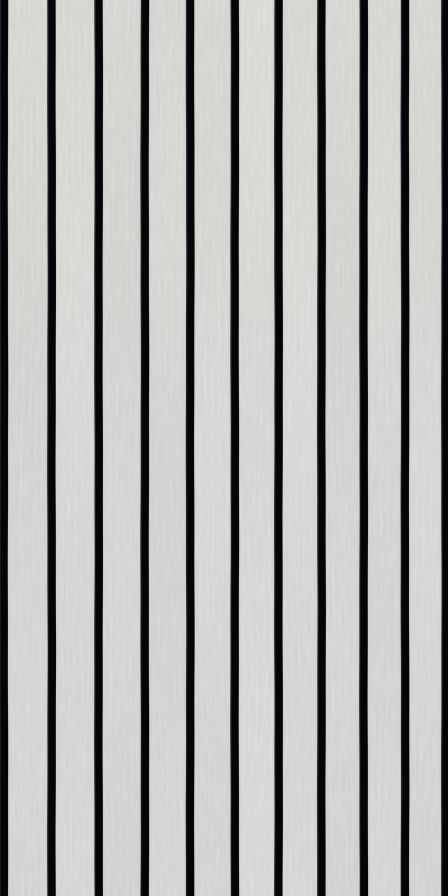
A Shadertoy shader for this texture:

```glsl
// Lengths are fractions of the canvas width
const float FIRST_GROOVE = 0.0085;
const float PITCH = 0.1076;          // spacing at the left side
const float PITCH_SHRINK = 0.0009;   // spacing lost toward the right
const float GROOVE_HALF = 0.0093;
const float FACE_WIDTH = 0.0030;     // dim side wall inside a groove
const float EDGE_SOFT = 0.0015;
const float EDGE_WOBBLE = 0.0004;
const float GRAIN_STRENGTH = 0.050;
const float SLAT_VARIATION = 0.018;
const vec2 GRAIN_SCALE = vec2(190.0, 11.0);
const vec3 PAINT_TOP = vec3(0.850, 0.845, 0.830);
const vec3 PAINT_BOTTOM = vec3(0.835, 0.838, 0.840);
const vec3 GROOVE_BLACK = vec3(0.018, 0.018, 0.028);
const vec3 GROOVE_FACE = vec3(0.150, 0.140, 0.165);

vec2 hash2(vec2 p) {
    vec3 q = fract(p.xyx * vec3(0.1031, 0.1030, 0.0973));
    q += dot(q, q.yzx + 33.33);
    return fract((q.xx + q.yz) * q.zy);
}

// Distance to the nearest scattered point
float cellular(vec2 p) {
    vec2 cell = floor(p);
    float nearest = 2.0;
    for (int j = -1; j <= 1; j++) {
        for (int i = -1; i <= 1; i++) {
            vec2 neighbour = cell + vec2(i, j);
            nearest = min(nearest, length(neighbour + hash2(neighbour) - p));
        }
    }
    return nearest;
}

// Fine vertical fibres, about -0.5 to 0.5
float woodGrain(vec2 p, float slat) {
    p += vec2(0.0012 * sin(p.y * 9.0 + slat * 2.3), slat * 3.7);
    float fibres = cellular(p * GRAIN_SCALE) - 0.5;
    float pores = cellular(p * GRAIN_SCALE * vec2(0.55, 2.6) + 41.0) - 0.5;
    float bands = sin(p.x * 410.0 + 2.0 * sin(p.y * 3.0 + slat));
    return 0.55 * fibres + 0.30 * pores + 0.08 * bands;
}

float grooveCentre(float n) {
    return FIRST_GROOVE + PITCH * n - PITCH_SHRINK * n * n;
}

// Inverse of grooveCentre: whole numbers fall on grooves
float grooveIndex(float x) {
    float root = sqrt(PITCH * PITCH - 4.0 * PITCH_SHRINK * (x - FIRST_GROOVE));
    return (PITCH - root) / (2.0 * PITCH_SHRINK);
}

void mainImage(out vec4 fragColor, in vec2 fragCoord) {
    vec2 p = fragCoord / iResolution.x;
    float height = fragCoord.y / iResolution.y;
    float soft = max(EDGE_SOFT, 0.6 / iResolution.x);

    // Nearest groove and the slat between grooves
    float index = grooveIndex(p.x);
    float groove = floor(index + 0.5);
    float slat = floor(index);
    float wobble = sin(p.y * 7.0 + groove * 4.1) + 0.5 * sin(p.y * 23.0 + groove * 1.7);
    float offset = p.x - grooveCentre(groove) - EDGE_WOBBLE * wobble;

    // Painted slats
    vec3 color = mix(PAINT_BOTTOM, PAINT_TOP, smoothstep(0.1, 1.0, height));
    color += SLAT_VARIATION * (hash2(vec2(slat, 7.0)).x - 0.5);
    color += 0.006 * sin(p.y * 4.0 + slat * 2.6);
    color += GRAIN_STRENGTH * woodGrain(p, slat);
    color *= 1.0 - 0.06 * exp(-max(abs(offset) - GROOVE_HALF, 0.0) / 0.002);

    // Grooves with a dim wall on the left, clearer near the top
    float wall = 1.0 - smoothstep(-soft, soft, offset + GROOVE_HALF - FACE_WIDTH);
    vec3 inside = mix(GROOVE_BLACK, GROOVE_FACE, wall * mix(0.6, 1.0, height));
    float inGroove = 1.0 - smoothstep(-soft, soft, abs(offset) - GROOVE_HALF);
    color = mix(color, inside, inGroove);

    fragColor = vec4(clamp(color, 0.0, 1.0), 1.0);
}
```
